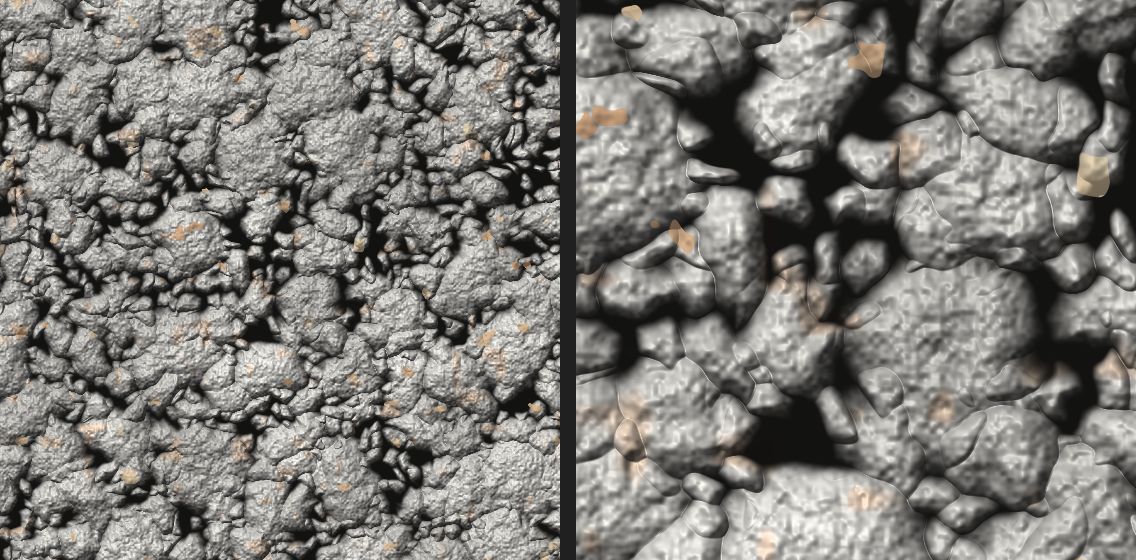
Left, the full canvas; right, a detail of the centre.
Reproduce this texture procedurally as a Shadertoy shader.

```glsl
float hash(vec2 p) {
    vec3 q = fract(p.xyx * vec3(0.1031, 0.1030, 0.0973));
    q += dot(q, q.yzx + 33.33);
    return fract((q.x + q.y) * q.z);
}

vec2 hash2(vec2 p) {
    return vec2(hash(p), hash(p + 71.7));
}

float noise(vec2 p) {
    vec2 i = floor(p), f = fract(p);
    f = f * f * (3.0 - 2.0 * f);
    return mix(mix(hash(i), hash(i + vec2(1, 0)), f.x),
               mix(hash(i + vec2(0, 1)), hash(i + vec2(1, 1)), f.x), f.y);
}

vec2 warp(vec2 p, float frequency, float amount) {
    vec2 q = p * frequency;
    return p + amount * (vec2(noise(q + 13.0), noise(q + 47.0)) - 0.5);
}

// Highest of the scattered, flat-topped stones covering a point
float stones(vec2 p, float cells, float presence, float seed) {
    vec2 grid = p * cells, cell = floor(grid);
    float top = 0.0;
    for (int y = -1; y <= 1; y++)
    for (int x = -1; x <= 1; x++) {
        vec2 id = cell + vec2(x, y);
        vec2 place = hash2(id + seed), kind = hash2(id + seed + 157.0);
        if (kind.x > presence) continue;
        float angle = 6.2832 * kind.y;
        vec2 d = grid - id - 0.15 - 0.7 * place;
        d = mat2(cos(angle), -sin(angle), sin(angle), cos(angle)) * d;
        d *= vec2(1.0, 1.1 + 0.6 * place.x) / (0.55 + 0.25 * place.y);
        vec2 d2 = d * d;
        float radius = mix(length(d), sqrt(sqrt(dot(d2, d2))), 0.6);
        top = max(top, 0.68 + 0.32 * hash(id + seed + 311.0) - 0.8 * radius * radius * radius);
    }
    return top;
}

// Packed stones of three sizes under a pitted bitumen skin
float relief(vec2 p) {
    vec2 q = warp(warp(p, 22.0, 0.022), 75.0, 0.009);
    float large = stones(q, 8.5, 0.62, 10.0);
    float medium = stones(q, 16.0, 0.75, 230.0) * 0.92;
    float small = stones(q, 36.0, 0.9, 470.0) * (0.5 + 0.4 * noise(p * 14.0));
    float skin = 0.14 * noise(p * 55.0) + 0.09 * noise(p * 120.0 + 9.0)
               + 0.05 * noise(p * 240.0 + 31.0);
    return max(large, max(medium, small)) + skin - 0.14;
}

void mainImage(out vec4 fragColor, in vec2 fragCoord) {
    vec2 p = fragCoord / iResolution.y + 3.0;

    // Surface slope
    float stepSize = 0.0013;
    float height = relief(p);
    vec2 slope = vec2(relief(p + vec2(stepSize, 0)), relief(p + vec2(0, stepSize))) - height;
    vec3 normal = normalize(vec3(-slope / stepSize * 0.042, 1.0));

    // Soft daylight, dark crevices and wet glints
    vec3 lightDir = normalize(vec3(-0.3, 0.55, 0.8));
    float diffuse = max(dot(normal, lightDir), 0.0);
    float glint = pow(max(dot(normal, normalize(lightDir + vec3(0, 0, 1))), 0.0), 28.0);
    float openness = smoothstep(0.08, 0.56, height);
    float patchTone = 0.86 + 0.28 * noise(p * 11.0 + 5.0);
    float grain = 0.14 * (noise(p * 330.0) - 0.5);
    float tone = 0.07 + openness * (patchTone * (0.13 + 0.58 * diffuse) + 0.13 * glint + grain);

    // Warm grey bitumen with faint rusty stains
    vec3 color = tone * vec3(1.01, 1.0, 0.975);
    float rust = smoothstep(0.8, 0.95, noise(p * 38.0 + 80.0));
    color *= mix(vec3(1), vec3(1.08, 0.98, 0.9), rust);

    // Sparse pale and ochre chips
    float chip = smoothstep(0.32, 0.5, stones(warp(p, 90.0, 0.012), 58.0, 0.014, 690.0));
    vec3 chipColor = mix(vec3(0.86, 0.82, 0.7), vec3(0.72, 0.5, 0.34), noise(p * 17.0 + 60.0) * 0.8);
    color = mix(color, chipColor * (0.6 + 0.5 * diffuse), chip * 0.9);

    fragColor = vec4(clamp(color, 0.0, 1.0), 1.0);
}
```
